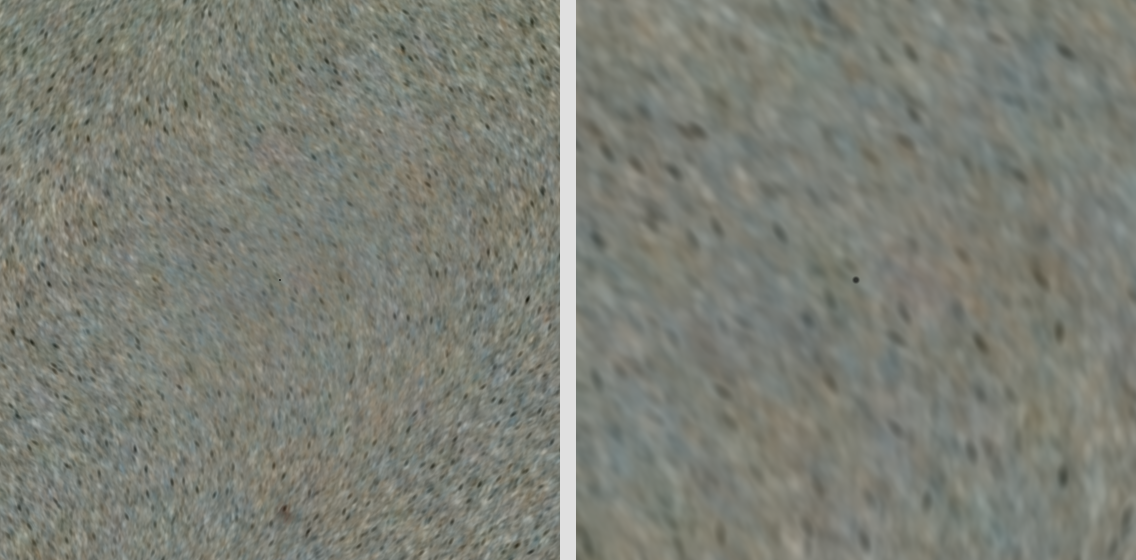
Left: the whole. Right: its middle third, enlarged.
Reproduce this texture procedurally as a Shadertoy shader.

```glsl
// Weathered grey-green stone surface made of fine, slanted grains.
// Each cell of a jittered grid drops stretched soft grains that follow a
// slowly turning direction field; wide layers of them add tint and stains.

vec4 hash4(vec2 cell, float seed) {
    vec4 h = fract(vec4(cell.xyx, seed) * vec4(0.1031, 0.1030, 0.0973, 0.1099));
    h += dot(h, h.wzxy + 33.33);
    return fract((h.xxyz + h.yzzw) * h.zywx);
}

// Direction of the grains: falling to the right, turning at two corners
float grainAngle(vec2 p) {
    float lowerRight = smoothstep(0.0, 1.0, p.x - 1.3 * p.y + 0.3);
    float upperLeft = smoothstep(0.25, 0.8, p.y - p.x);
    return -0.85 - 1.5 * lowerRight - 1.3 * upperLeft;
}

// Cellular grains: x = signed light and dark sum, y = rare dark specks
vec2 grains(vec2 p, float cells, float width, float seed) {
    vec2 home = floor(p * cells);
    vec2 total = vec2(0.0);
    for (int y = -1; y <= 1; y++)
    for (int x = -1; x <= 1; x++)
    for (int n = 0; n < 2; n++) {
        vec2 cell = home + vec2(x, y);
        vec4 rnd = hash4(cell, seed + 17.0 * float(n));
        vec2 center = cell + rnd.xy;
        float angle = grainAngle(center / cells) + (rnd.z - 0.5) * 0.7;
        vec2 along = vec2(cos(angle), sin(angle));
        vec2 d = p * cells - center;
        vec2 q = vec2(dot(d, along), dot(d, vec2(-along.y, along.x)) / width);
        float body = max(0.0, 1.0 - dot(q, q));
        body *= body;
        total += body * vec2(rnd.w * 2.0 - 1.0, step(0.96, fract(rnd.w * 37.0 + rnd.z)));
    }
    return total;
}

// Layered sines for broad, wandering patches
float patches(vec2 p) {
    return 0.5 * sin(p.x * 7.0 + 2.0 * sin(p.y * 5.0 + 0.6))
         + 0.3 * sin(p.y * 13.0 - p.x * 6.0 + 1.5 * sin(p.x * 11.0))
         + 0.2 * sin(p.x * 23.0 + p.y * 19.0);
}

void mainImage(out vec4 fragColor, in vec2 fragCoord) {
    vec2 p = fragCoord / iResolution.y;

    // Grain relief, calmer in the middle
    float fromCenter = length(p - vec2(0.54, 0.5));
    float contrast = mix(0.72, 1.18, smoothstep(0.1, 0.55, fromCenter))
                   + 0.12 * patches(p + 3.7);
    vec2 fine = grains(p, 95.0, 0.45, 1.0);
    float relief = 0.065 * fine.x - 0.13 * fine.y
                 + 0.025 * grains(p, 150.0, 0.5, 5.0).x
                 + 0.042 * grains(p, 50.0, 0.5, 9.0).x;
    float cloud = grains(p, 12.0, 0.8, 13.0).x;
    float light = relief * contrast + 0.010 * cloud;

    // Warm to cool and olive tints
    float warmth = 0.009 * patches(p * 1.3 + 1.1)
                 + 0.011 * grains(p, 16.0, 0.8, 21.0).x
                 + 0.016 * grains(p, 60.0, 0.55, 25.0).x;
    float olive = 0.012 * smoothstep(0.6, 1.0, p.y)
                + 0.008 * grains(p, 24.0, 0.7, 29.0).x;
    vec3 stone = vec3(0.488, 0.496, 0.461) + light;
    stone += warmth * vec3(1.0, -0.1, -1.0) + olive * vec3(-0.2, 0.3, -0.9);

    // Rusty smudge near the bottom and a pale pink stain above
    vec2 wobble = 0.012 * vec2(grains(p, 45.0, 0.6, 33.0).x, fine.x);
    float smudge = exp(-dot(p - vec2(0.508, 0.085) + wobble, p - vec2(0.508, 0.085) + wobble) / 0.00028);
    float stain = exp(-dot(p - vec2(0.495, 0.73), p - vec2(0.495, 0.73)) / 0.0012);
    stone -= smudge * vec3(0.11, 0.16, 0.16);
    stone += stain * vec3(0.025, -0.005, -0.005);

    // Tiny dark pit in the center
    float pit = 1.0 - smoothstep(0.0008, 0.0028, length(p - 0.5));
    stone *= 1.0 - 0.6 * pit;

    fragColor = vec4(clamp(stone, 0.0, 1.0), 1.0);
}
```
